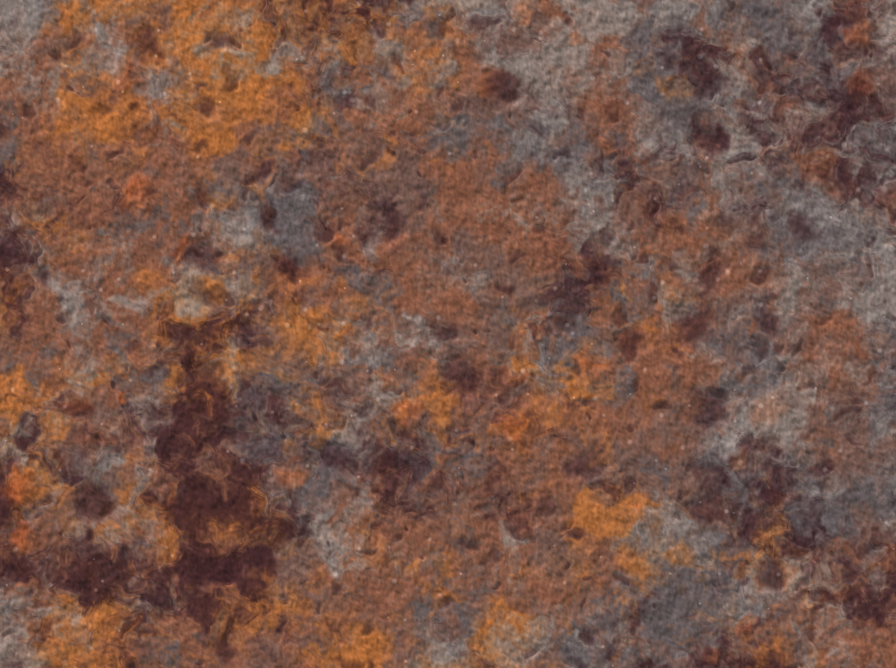
Reproduce this texture procedurally as a Shadertoy shader.

```glsl
// Weathered rusted iron: mottled oxide stains, slate bloom, pits and fine grain.

const vec3 BROWN  = vec3(0.44, 0.33, 0.295);
const vec3 RUST   = vec3(0.51, 0.33, 0.255);
const vec3 ORANGE = vec3(0.70, 0.42, 0.21);
const vec3 EMBER  = vec3(0.72, 0.37, 0.20);
const vec3 MAROON = vec3(0.24, 0.14, 0.155);
const vec3 SLATE  = vec3(0.36, 0.335, 0.345);
const vec3 PALE   = vec3(0.54, 0.50, 0.48);
const vec2 LIGHT  = vec2(-0.5, 0.87);

float hash(vec2 p, float seed) {
    vec3 q = fract(vec3(p.xyx + seed) * 0.1031);
    q += dot(q, q.yzx + 33.33);
    return fract((q.x + q.y) * q.z);
}

float noise(vec2 p, float seed) {
    vec2 i = floor(p), f = fract(p);
    f = f * f * (3.0 - 2.0 * f);
    float low  = mix(hash(i, seed), hash(i + vec2(1, 0), seed), f.x);
    float high = mix(hash(i + vec2(0, 1), seed), hash(i + 1.0, seed), f.x);
    return mix(low, high, f.y);
}

// Layered noise, normalised to 0..1; roughness is the gain per octave.
float fbm(vec2 p, float seed, int octaves, float roughness) {
    float sum = 0.0, total = 0.0, amp = 1.0;
    for (int i = 0; i < octaves; i++) {
        sum += amp * noise(p, seed + float(i) * 7.3);
        total += amp;
        amp *= roughness;
        p = mat2(1.6, 1.2, -1.2, 1.6) * p;
    }
    return sum / total;
}

// Diffuse stain covering the part of a noise field above a level.
float stain(vec2 p, float scale, float seed, float level, float bias) {
    float field = fbm(p * scale, seed, 6, 0.75) + bias;
    return smoothstep(level - 0.11, level + 0.12, field);
}

// Scattered round spots: x = filled body, y = lit and shaded rim.
vec2 spots(vec2 p, float scale, float density, float seed) {
    p *= scale;
    vec2 cell = floor(p), result = vec2(0.0);
    for (int y = -1; y <= 1; y++)
    for (int x = -1; x <= 1; x++) {
        vec2 id = cell + vec2(x, y);
        float present = step(hash(id, seed), density);
        vec2 jitter = vec2(hash(id, seed + 11.0), hash(id, seed + 23.0));
        float radius = mix(0.12, 0.36, hash(id, seed + 37.0));
        vec2 d = (p - id - 0.2 - 0.6 * jitter) / radius;
        float r = length(d);
        float body = 1.0 - smoothstep(0.3, 1.3, r);
        float rim = exp(-9.0 * (r - 1.0) * (r - 1.0)) * dot(d, -LIGHT);
        result.x = max(result.x, present * body);
        result.y += present * rim;
    }
    return result;
}

float height(vec2 p) {
    return fbm(p * 34.0, 61.0, 4, 0.75);
}

// Oxide colours, with slate gathering at upper right and scale at lower left.
vec3 oxide(vec2 p, vec2 uv) {
    float corner = smoothstep(0.75, 1.75, uv.x + 0.75 * uv.y);
    float lowerLeft = 1.0 - smoothstep(0.1, 0.7, length(uv * vec2(1.0, 1.15)));
    float leftBand = 1.0 - smoothstep(0.2, 0.75, uv.x);
    vec3 col = mix(BROWN, RUST, stain(p, 7.0, 3.0, 0.51, 0.06 * leftBand));
    col = mix(col, SLATE, 0.85 * stain(p, 9.0, 19.0, 0.56, 0.09 * corner - 0.04 * leftBand));
    col = mix(col, ORANGE, 0.8 * stain(p, 6.0, 31.0, 0.635, 0.07 * leftBand - 0.06 * corner));
    col = mix(col, PALE, 0.75 * stain(p, 9.0, 43.0, 0.61, 0.11 * corner));
    col = mix(col, MAROON, 0.85 * stain(p, 7.0, 57.0, 0.605, 0.10 * lowerLeft));
    return col;
}

void mainImage(out vec4 fragColor, in vec2 fragCoord) {
    vec2 uv = fragCoord / iResolution.xy;
    vec2 p = fragCoord / iResolution.y;

    // Ragged outlines
    vec2 wobble = vec2(fbm(p * 24.0, 71.0, 3, 0.6), fbm(p * 24.0, 83.0, 3, 0.6)) - 0.5;
    vec2 q = p + 0.05 * wobble;
    vec3 col = oxide(q, uv);

    // Bright flakes and dark pits
    vec2 flakes = spots(q, 12.0, 0.12, 101.0);
    vec2 pits = spots(q, 11.0, 0.30, 131.0);
    vec2 specks = spots(q, 28.0, 0.25, 151.0);
    col = mix(col, EMBER, 0.6 * flakes.x * (1.0 - 0.6 * uv.x));
    col = mix(col, MAROON, 0.6 * pits.x);
    col = mix(col, MAROON * 0.8, 0.45 * specks.x);

    // Relief and slightly upright grain
    float slope = height(p) - height(p + 0.006 * LIGHT);
    float grain = fbm((p + vec2(0.25 * p.y, 0.0)) * vec2(160.0, 95.0), 171.0, 2, 0.7) - 0.5;
    float shade = 1.01 + 0.9 * slope + 0.30 * grain;
    shade += 0.15 * pits.y + 0.12 * specks.y - 0.10 * flakes.y;
    col *= max(shade, 0.3);

    // Sparse mineral glints
    vec2 glints = spots(p, 75.0, 0.03, 191.0);
    col += 0.15 * glints.x * vec3(0.9, 0.95, 1.0);
    fragColor = vec4(clamp(col, 0.0, 1.0), 1.0);
}
```
